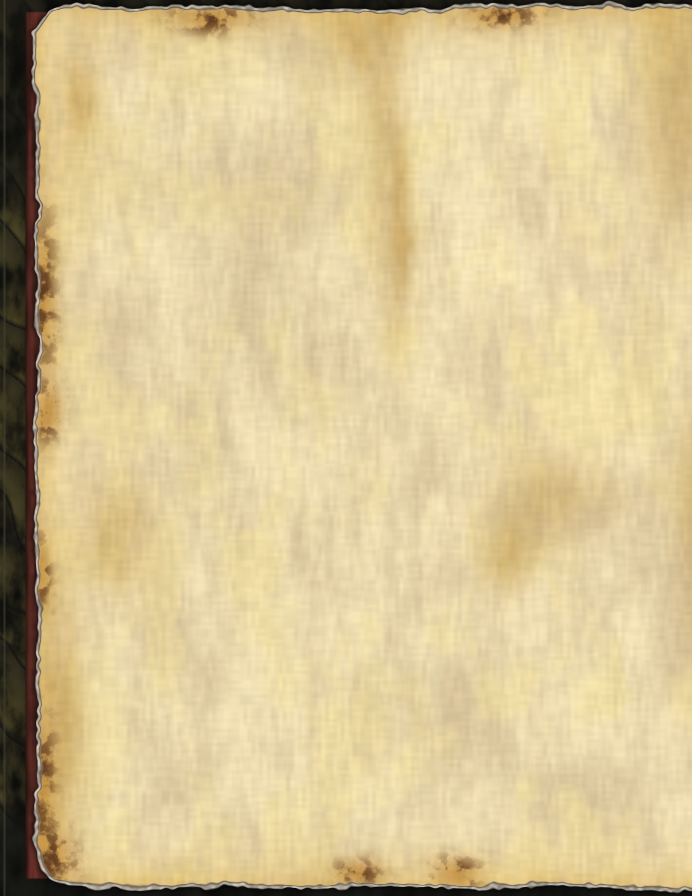
Write a Shadertoy shader that draws this texture.

```glsl
#define PAPER_LEFT 0.044
#define PAPER_TOP 0.989
#define PAPER_BOTTOM 0.013
#define CORNER_RADIUS 0.032
#define TEAR_DEPTH 0.017
#define RIM_WIDTH 0.0045
#define STAIN_STRENGTH 0.62
#define SCORCH_STRENGTH 0.95
#define FIBER_STRENGTH 0.10

float hash(vec2 p) {
    vec3 q = fract(vec3(p.xyx) * 0.1031);
    q += dot(q, q.yzx + 33.33);
    return fract((q.x + q.y) * q.z);
}

float noise(vec2 p) {
    vec2 cell = floor(p), f = fract(p);
    f = f * f * (3.0 - 2.0 * f);
    return mix(mix(hash(cell), hash(cell + vec2(1, 0)), f.x),
               mix(hash(cell + vec2(0, 1)), hash(cell + vec2(1, 1)), f.x), f.y);
}

float fbm(vec2 p) {
    float sum = 0.0, amp = 0.5;
    for (int i = 0; i < 5; i++) {
        sum += amp * noise(p);
        p = mat2(0.8, 0.6, -0.6, 0.8) * p * 2.03 + 17.3;
        amp *= 0.5;
    }
    return sum / 0.97;
}

// Soft elliptical spot: centre in xy, radii in zw
float spot(vec2 p, vec4 s) {
    vec2 q = (p - s.xy) / s.zw;
    return exp(-dot(q, q));
}

// Broad water stains
float stains(vec2 p) {
    const vec4 places[10] = vec4[10](
        vec4(0.432, 0.88, 0.024, 0.16), vec4(0.448, 0.72, 0.016, 0.10),
        vec4(0.755, 0.89, 0.045, 0.15), vec4(0.625, 0.45, 0.055, 0.045),
        vec4(0.566, 0.39, 0.030, 0.05), vec4(0.130, 0.40, 0.035, 0.06),
        vec4(0.095, 0.90, 0.025, 0.07), vec4(0.400, 0.97, 0.050, 0.05),
        vec4(0.775, 0.40, 0.025, 0.13), vec4(0.065, 0.20, 0.030, 0.15));
    float sum = 0.0;
    for (int i = 0; i < 10; i++) sum += spot(p, places[i]);
    return min(sum, 1.2);
}

// Burnt patches along the border
float scorches(vec2 p) {
    const vec4 places[9] = vec4[9](
        vec4(0.235, 0.980, 0.040, 0.016), vec4(0.560, 0.983, 0.040, 0.014),
        vec4(0.050, 0.670, 0.013, 0.080), vec4(0.055, 0.540, 0.014, 0.030),
        vec4(0.058, 0.042, 0.025, 0.035), vec4(0.400, 0.025, 0.025, 0.016),
        vec4(0.510, 0.028, 0.025, 0.018), vec4(0.048, 0.130, 0.015, 0.060),
        vec4(0.046, 0.360, 0.012, 0.040));
    float sum = 0.0;
    for (int i = 0; i < 9; i++) sum += spot(p, places[i]);
    return min(sum, 1.0);
}

// Signed distance to the torn sheet, open on the right
float sheetDistance(vec2 p) {
    float halfHeight = 0.5 * (PAPER_TOP - PAPER_BOTTOM);
    float middle = 0.5 * (PAPER_TOP + PAPER_BOTTOM);
    vec2 q = vec2(PAPER_LEFT - p.x, abs(p.y - middle) - halfHeight) + CORNER_RADIUS;
    float d = length(max(q, 0.0)) + min(max(q.x, q.y), 0.0) - CORNER_RADIUS;
    float tear = 0.45 * noise(p * 13.0 + 4.0) + 0.35 * noise(p * 47.0) + 0.2 * noise(p * 140.0);
    return d + TEAR_DEPTH * (tear - 0.5);
}

vec3 coverColor(vec2 p) {
    // Mottled leather with slanted embossed folds
    float mottle = fbm(p * vec2(55.0, 32.0));
    float folds = fract(p.y * 13.0 + p.x * 16.0 + 0.8 * noise(p * 18.0));
    float ridge = smoothstep(0.0, 0.15, folds) * (1.0 - 0.6 * folds);
    float olive = smoothstep(0.07, 0.11, p.y) * (1.0 - 0.65 * smoothstep(0.76, 0.80, p.y));
    vec3 col = mix(vec3(0.07, 0.07, 0.06), vec3(0.27, 0.24, 0.12), olive * ridge * smoothstep(0.2, 0.7, mottle));
    col += 0.08 * (mottle - 0.4);
    col = mix(col, vec3(0.25, 0.26, 0.20), 0.6 * smoothstep(0.0025, 0.0, abs(p.x - 0.005)));
    // Red page block
    float block = smoothstep(0.027, 0.030, p.x) * smoothstep(0.018, 0.021, p.y) * smoothstep(0.988, 0.985, p.y);
    block *= 1.0 - smoothstep(0.07, 0.10, p.x);
    vec3 red = vec3(0.38, 0.18, 0.15) * (0.75 + 0.45 * noise(p * vec2(300.0, 25.0)));
    return mix(col, red * smoothstep(0.022, 0.036, p.x), block);
}

vec3 paperColor(vec2 p, float d) {
    float clouds = fbm(p * vec2(17.0, 10.0) + 3.0);
    float streaks = fbm(p * vec2(60.0, 17.0));
    float warmth = fbm(p * vec2(22.0, 13.0) + 41.0);
    vec3 col = mix(vec3(0.85, 0.77, 0.61), vec3(0.94, 0.875, 0.70), smoothstep(0.25, 0.68, 0.6 * clouds + 0.4 * streaks));
    col = mix(col, vec3(0.94, 0.87, 0.60), 0.5 * smoothstep(0.42, 0.72, warmth));
    col += 0.025 * spot(p, vec4(0.61, 0.68, 0.12, 0.22));
    // Stains and aged border
    vec2 warped = p + 0.035 * (vec2(clouds, warmth) - 0.5);
    float stain = stains(warped) * (0.35 + 1.1 * streaks);
    col = mix(col, vec3(0.76, 0.62, 0.35), clamp(STAIN_STRENGTH * stain, 0.0, 0.8));
    col = mix(col, vec3(0.83, 0.67, 0.34), exp(d / 0.022) * (0.25 + 0.55 * streaks));
    // Scorch rings: amber halo around charred flecks
    float burn = scorches(p + 0.012 * (vec2(streaks, clouds) - 0.5));
    float flecks = fbm(p * 85.0);
    col = mix(col, vec3(0.73, 0.51, 0.19), 0.7 * burn);
    col = mix(col, vec3(0.37, 0.23, 0.13), SCORCH_STRENGTH * burn * smoothstep(0.42, 0.68, flecks));
    // Woven fibres
    float weave = 0.6 * noise(p * vec2(230.0, 55.0)) + 0.4 * noise(p * vec2(65.0, 260.0));
    return col * (1.0 + FIBER_STRENGTH * (weave - 0.5));
}

void mainImage(out vec4 fragColor, in vec2 fragCoord) {
    vec2 p = fragCoord / iResolution.y;
    float aa = 1.0 / iResolution.y;
    float d = sheetDistance(p);
    vec3 col = coverColor(p) * (1.0 - 0.65 * exp(-max(d - RIM_WIDTH, 0.0) / 0.004));
    // Pale torn rim, thin shaded lip, then the sheet
    vec3 rim = vec3(0.72, 0.69, 0.64) * (0.75 + 0.4 * noise(p * 210.0));
    col = mix(col, rim, smoothstep(aa, -aa, d - RIM_WIDTH));
    col = mix(col, vec3(0.36, 0.29, 0.22), 0.65 * smoothstep(0.0018, 0.0, abs(d - 0.0008)));
    col = mix(col, paperColor(p, min(d, 0.0)), smoothstep(aa, -aa, d));
    fragColor = vec4(clamp(col, 0.0, 1.0), 1.0);
}
```
